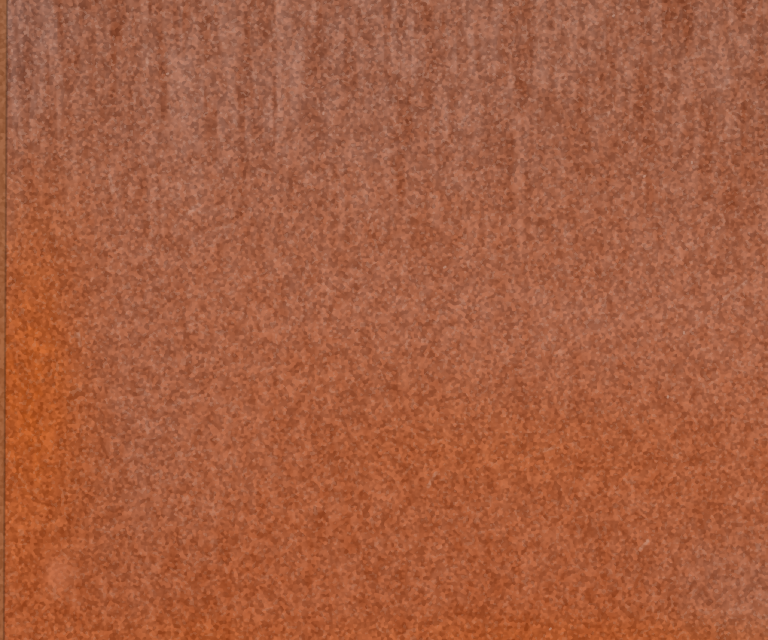
Reproduce this texture procedurally as a Shadertoy shader.

```glsl
// Weathered rust sheet: an orange base under a grey haze that thickens upward.
// Smoothed cellular noise gives grain, flecks and drips; warped sines give
// the broad stains; a loop scatters pale scuffs and chips.

#define RUST       vec3(0.655, 0.308, 0.145)
#define HAZE       vec3(0.610, 0.408, 0.335)
#define EMBER      vec3(0.730, 0.335, 0.100)
#define PALE       vec3(0.760, 0.600, 0.530)
#define GRAIN_FREQ 210.0
#define GRAIN_GAIN 0.085
#define FLECK_GAIN 0.38
#define DRIP_GAIN  0.085
#define STAIN_GAIN 0.20
#define SCUFFS     18

vec2 hash2(vec2 p) {
    vec3 q = fract(p.xyx * vec3(0.1031, 0.1030, 0.0973));
    q += dot(q, q.yzx + 33.33);
    return fract((q.xx + q.yz) * q.zy);
}

// Cellular noise blended by distance, about -1 to 1
float cells(vec2 p) {
    vec2 cell = floor(p), f = p - cell;
    float sum = 0.0, total = 0.0;
    for (int j = -1; j <= 1; j++)
    for (int i = -1; i <= 1; i++) {
        vec2 o = vec2(i, j);
        vec2 d = o + hash2(cell + o) - f;
        float w = exp(-6.0 * dot(d, d));
        sum += w * hash2(cell + o + 57.0).x;
        total += w;
    }
    return 2.0 * sum / total - 1.0;
}

// Layered, rotated and warped sines for broad stains
float stains(vec2 p) {
    float sum = 0.0, gain = 0.5;
    for (int i = 0; i < 5; i++) {
        p = mat2(1.3, 1.1, -1.1, 1.3) * p + float(i) * 2.7;
        p += 0.6 * sin(p.yx * 1.3);
        sum += gain * sin(p.x) * cos(p.y);
        gain *= 0.62;
    }
    return sum;
}

float blot(vec2 p, vec2 centre, vec2 size) {
    vec2 d = (p - centre) / size;
    return exp(-dot(d, d));
}

// Pale scratches and a few round chips
float scuffs(vec2 p, float aspect, float grain) {
    float sum = 0.0;
    for (int i = 0; i < SCUFFS; i++) {
        vec2 h = hash2(vec2(i, 11)), k = hash2(vec2(i, 29));
        vec2 d = p - vec2(h.x * aspect, h.y);
        float angle = 0.3 + 1.5 * k.x;
        vec2 along = vec2(cos(angle), sin(angle));
        bool chip = k.y < 0.4;
        float len = chip ? 0.001 : 0.022 * k.y;
        float width = chip ? 0.0028 : 0.0045;
        float dist = length(d - along * clamp(dot(d, along), -len, len));
        float mark = 1.0 - smoothstep(0.2 * width, width, dist);
        sum += mark * (chip ? 0.65 : 0.28 + 0.25 * grain);
    }
    return clamp(sum, 0.0, 0.8);
}

void mainImage(out vec4 fragColor, in vec2 fragCoord) {
    vec2 uv = fragCoord / iResolution.y;
    float aspect = iResolution.x / iResolution.y;
    float pixel = 1.0 / iResolution.y;

    float grain = cells(uv * GRAIN_FREQ);
    float coarse = cells(uv * GRAIN_FREQ * vec2(0.45, 0.36) + 31.0);
    float glint = cells(uv * GRAIN_FREQ * 1.15 + 83.0);
    float stain = stains(uv * vec2(1.9, 1.5) + 4.0);
    float top = smoothstep(0.45, 1.0, uv.y);

    // Haze, thicker at the top and in the lower right corner
    float haze = mix(0.24, 0.72, smoothstep(0.0, 1.05, uv.y));
    haze += STAIN_GAIN * stain + 0.10 * coarse;
    haze += 0.45 * blot(uv, vec2(aspect, 0.05), vec2(0.17, 0.12));
    haze += 0.22 * blot(uv, vec2(0.22, 0.25), vec2(0.12, 0.28));
    haze += 0.30 * blot(uv, vec2(0.0, 1.0), vec2(0.09, 0.25));
    vec3 color = mix(RUST, HAZE, clamp(haze, 0.0, 1.1));

    // Glowing orange along the left side and in the lower middle
    float ember = 0.65 * blot(uv, vec2(0.03, 0.38), vec2(0.09, 0.28));
    ember += 0.35 * blot(uv, vec2(0.8, 0.34), vec2(0.26, 0.13));
    ember += 0.40 * blot(uv, vec2(0.72, 0.0), vec2(0.6, 0.04));
    color = mix(color, EMBER, clamp(ember * (0.65 - stain + 0.3 * coarse), 0.0, 0.7));
    color *= 1.02 + 0.03 * stain - 0.06 * top;

    // Fine drips running down from the top
    float drip = cells(uv * vec2(115.0, 13.0) + 7.0);
    drip += 0.6 * cells(uv * vec2(34.0, 3.5) + 19.0);
    color += DRIP_GAIN * drip * (0.12 + 0.6 * top) * vec3(0.6, 0.8, 0.9);

    // Sandy grain and mineral flecks
    color += GRAIN_GAIN * (grain + 0.35 * coarse) * vec3(1.0, 0.75, 0.6);
    float fleck = smoothstep(0.25, 0.95, glint) * (0.35 + 0.65 * haze);
    color = mix(color, PALE, FLECK_GAIN * fleck);

    // Scuffs and one worn spot
    color = mix(color, PALE, scuffs(uv, aspect, grain));
    float worn = blot(uv, vec2(0.09, 0.105), vec2(0.022, 0.024));
    color = mix(color, vec3(0.80, 0.48, 0.34), 0.6 * worn);

    // Neighbouring sheet and its dark seam at the left border
    float seam = mix(0.006, 0.011, uv.y);
    float sheet = 1.0 - smoothstep(seam - pixel, seam + pixel, uv.x);
    color = mix(color, vec3(0.60, 0.37, 0.23) + 0.04 * grain, 0.8 * sheet);
    color *= 1.0 - 0.22 * (1.0 - smoothstep(0.0, 0.003, abs(uv.x - seam)));

    fragColor = vec4(clamp(color, 0.0, 1.0), 1.0);
}
```
